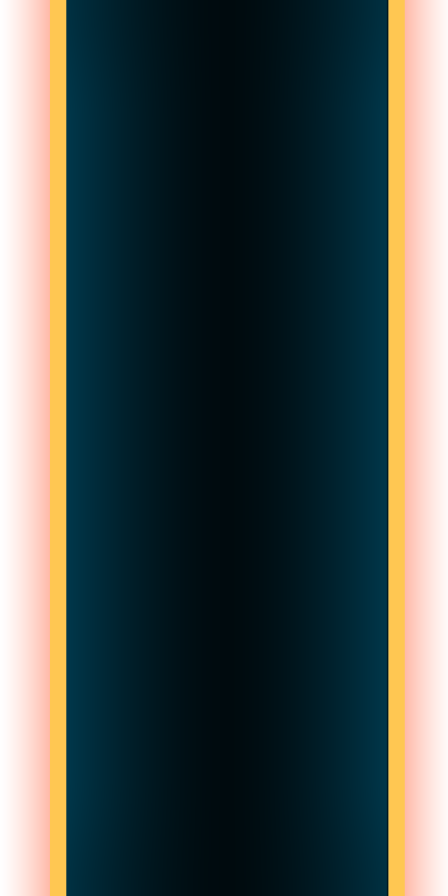
Give the GLSL for this background, as a Shadertoy shader.

```glsl
#define PANEL_LEFT 0.148
#define PANEL_RIGHT 0.867
#define BAR_WIDTH 0.0365
#define GLOW_WIDTH 0.115
#define GLOW_FALLOFF 1.4
#define PANEL_FALLOFF 1.6
#define END_SHADE 0.14

const vec3 WHITE = vec3(1.0);
const vec3 PINK = vec3(1.0, 0.725, 0.66);
const vec3 GOLD = vec3(1.0, 0.78, 0.32);
const vec3 TEAL = vec3(0.0, 0.218, 0.295);
const vec3 NIGHT = vec3(0.0, 0.04, 0.055);

// Coverage of the inside of a signed distance, softened over one pixel
float cover(float dist, float pixel) {
    return clamp(0.5 - dist / pixel, 0.0, 1.0);
}

void mainImage(out vec4 fragColor, in vec2 fragCoord) {
    vec2 uv = fragCoord / iResolution.xy;
    float pixel = 1.0 / iResolution.x;
    float center = 0.5 * (PANEL_LEFT + PANEL_RIGHT);
    float halfWidth = 0.5 * (PANEL_RIGHT - PANEL_LEFT);
    float fromCenter = abs(uv.x - center);
    float edgeDist = fromCenter - halfWidth;

    // Pink glow fading to white outside the bars
    float glow = clamp(1.0 - (edgeDist - BAR_WIDTH) / GLOW_WIDTH, 0.0, 1.0);
    vec3 color = mix(WHITE, PINK, pow(glow, GLOW_FALLOFF));

    // Gold bars
    color = mix(color, GOLD, cover(edgeDist - BAR_WIDTH, pixel));

    // Dark panel, teal toward its sides and dimmer at both ends
    float side = pow(min(fromCenter / halfWidth, 1.0), PANEL_FALLOFF);
    float endDist = min(uv.y, 1.0 - uv.y);
    float ends = 1.0 - END_SHADE * (1.0 - smoothstep(0.0, 0.14, endDist));
    vec3 panel = mix(NIGHT, TEAL, side * ends);

    // Thin shadow line along the right side of the panel
    float line = cover(abs(uv.x - PANEL_RIGHT + 0.002) - 0.0015, pixel);
    panel = mix(panel, NIGHT, 0.7 * line);
    color = mix(color, panel, cover(edgeDist, pixel));

    fragColor = vec4(color, 1.0);
}
```
